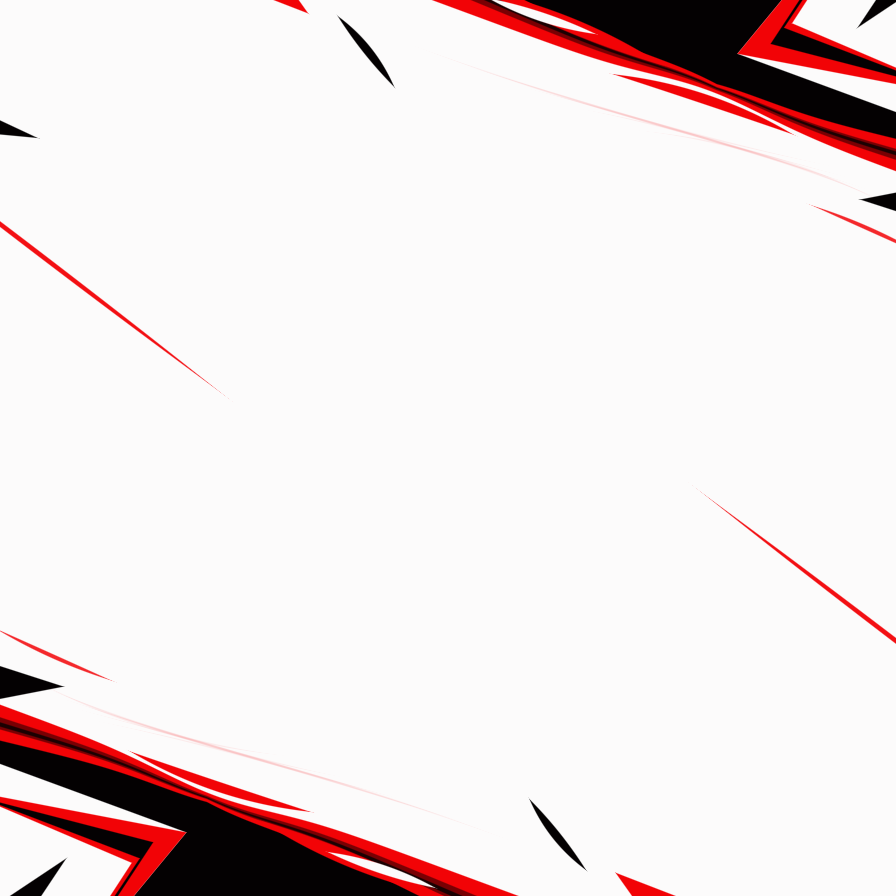
Write a Shadertoy shader that draws this background.

```glsl
// Pale backdrop framed by slashing black and red shards in two opposite corners.

const vec3 PAPER = vec3(0.988, 0.986, 0.986);
const vec3 INK = vec3(0.015, 0.005, 0.007);
const vec3 RED = vec3(0.95, 0.01, 0.025);
const vec3 MAROON = vec3(0.42, 0.0, 0.01);

float cross2(vec2 a, vec2 b) { return a.x * b.y - a.y * b.x; }

// Signed distance to the sector that turns from direction u to direction v.
float wedge(vec2 q, vec2 apex, vec2 u, vec2 v) {
    vec2 r = q - apex;
    return max(-cross2(normalize(u), r), cross2(normalize(v), r));
}

// Curved stroke from a to b, pointed at both ends.
float blade(vec2 q, vec2 a, vec2 b, float halfWidth, float bend) {
    vec2 axis = b - a;
    float t = dot(q - a, axis) / dot(axis, axis);
    float swell = 4.0 * t * (1.0 - t);
    float side = cross2(normalize(axis), q - a) - bend * swell;
    return abs(side) - halfWidth * swell;
}

// Lay a colour over the base with a smooth edge.
vec3 paint(vec3 base, vec3 color, float d, float opacity) {
    float soft = 0.8 / iResolution.y;
    return mix(base, color, opacity * (1.0 - smoothstep(-soft, soft, d)));
}

// Broad diagonal band: red rim, dark streaks, black body.
vec3 drawBand(vec3 col, vec2 q) {
    float bump = 0.013 * exp(-pow((q.x - 0.79) / 0.09, 2.0));
    float rim = 0.94 * (q.y - 0.369 * (q.x - 0.482) + bump);
    float thick = 0.010 + 0.12 * abs(q.x - 0.80);
    col = paint(col, RED, rim, 1.0);
    col = paint(col, MAROON, abs(rim + 0.52 * thick) - 0.17 * thick, 0.9);
    col = paint(col, INK, abs(rim + 0.55 * thick) - 0.06 * thick, 0.8);
    col = paint(col, INK, rim + thick, 1.0);
    col = paint(col, RED, blade(q, vec2(0.54, -0.01), vec2(0.74, 0.073), 0.008, -0.002), 1.0);
    return paint(col, PAPER, blade(q, vec2(0.545, -0.002), vec2(0.665, 0.038), 0.005, 0.001), 1.0);
}

// Nested chevron panel set into the black body.
vec3 drawPanel(vec3 col, vec2 q) {
    vec2 tip = vec2(0.823, 0.060);
    col = paint(col, PAPER, wedge(q, tip, vec2(38, -46), vec2(136, 50)), 1.0);
    col = paint(col, RED, wedge(q, tip, vec2(38, -46), vec2(136, 26)), 1.0);
    col = paint(col, INK, wedge(q, vec2(0.860, 0.049), vec2(25, -38), vec2(108, 28)), 1.0);
    col = paint(col, RED, wedge(q, vec2(0.875, 0.031), vec2(16, -24), vec2(97, 37)), 1.0);
    col = paint(col, PAPER, wedge(q, vec2(0.884, 0.026), vec2(13, -20), vec2(89, 38)), 1.0);
    return paint(col, INK, wedge(q, vec2(0.957, 0.031), vec2(16, -24), vec2(33, -22)), 1.0);
}

// Loose shards and scratches around the band.
vec3 drawShards(vec3 col, vec2 q) {
    for (int i = 0; i < 5; i++) {
        float k = float(i);
        vec2 start = vec2(0.50 + 0.06 * k, 0.065 + 0.021 * k);
        vec2 end = vec2(0.88 + 0.025 * k, 0.175 + 0.012 * k);
        col = paint(col, RED, blade(q, start, end, 0.0012, -0.004 * k + 0.006), 0.07);
    }
    col = paint(col, RED, blade(q, vec2(0.685, 0.083), vec2(0.885, 0.150), 0.0055, -0.006), 1.0);
    col = paint(col, RED, blade(q, vec2(0.908, 0.230), vec2(1.035, 0.287), 0.0022, -0.002), 0.85);
    col = paint(col, RED, blade(q, vec2(0.794, 0.558), vec2(1.20, 0.868), 0.0026, 0.0), 0.95);
    col = paint(col, INK, wedge(q, vec2(0.960, 0.2227), vec2(31, -6), vec2(31, 10)), 1.0);
    col = paint(col, INK, blade(q, vec2(0.377, 0.018), vec2(0.440, 0.097), 0.0048, -0.002), 1.0);
    return paint(col, RED, wedge(q, vec2(0.344, 0.015), vec2(-62, -24), vec2(-17, -24)), 1.0);
}

void mainImage(out vec4 fragColor, in vec2 fragCoord) {
    vec2 uv = fragCoord / iResolution.xy;
    vec2 p = vec2(uv.x, 1.0 - uv.y);

    // The lower left half repeats the upper right one, turned and nudged.
    vec2 q = p.x < p.y ? vec2(1.031, 0.989) - p : p;

    vec3 col = drawBand(PAPER, q);
    col = drawPanel(col, q);
    col = drawShards(col, q);

    // Lone black spike on the left edge.
    col = paint(col, INK, wedge(p, vec2(0.042, 0.154), vec2(-32, -3), vec2(-32, -15)), 1.0);
    fragColor = vec4(col, 1.0);
}
```
